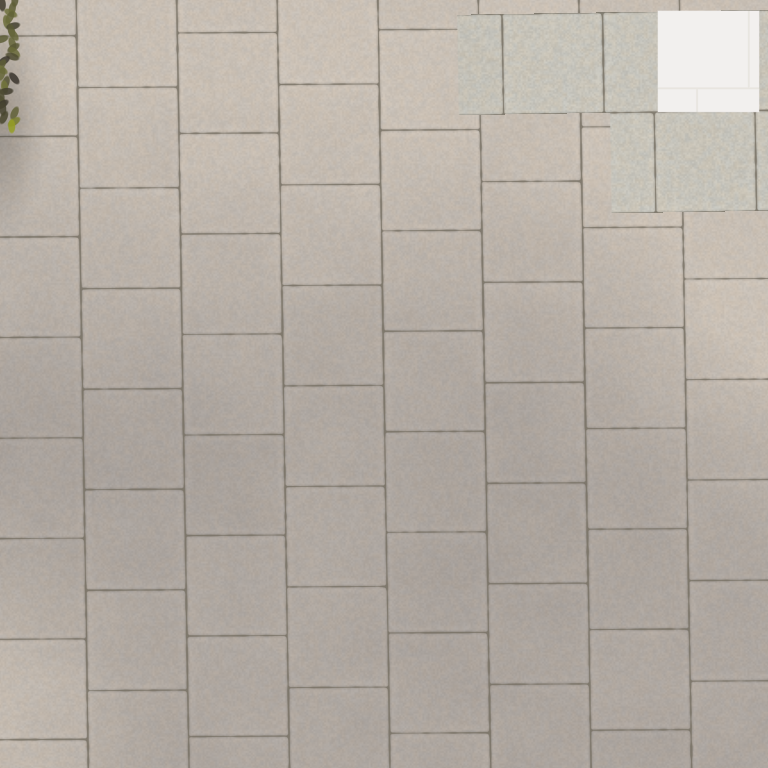
A Shadertoy shader for this texture:

```glsl
// Pale concrete paving: square slabs in slightly turned columns, every other one
// shifted by about half a slab, with thin worn joints and soft daylight. Lighter
// sample slabs and a white card lie at the upper right, a leafy plant at the left.
#define PITCH 0.1309
#define TILT 0.016
#define FIRST_COLUMN 0.1152
#define JOINT_HALF vec2(0.0011, 0.0008)
#define CORNER 0.0028
#define GRAIN 0.070
#define LEAVES 30
#define SHADE_COLOR vec3(0.648, 0.620, 0.597)
#define LIGHT_COLOR vec3(0.782, 0.746, 0.704)
#define JOINT_COLOR vec3(0.46, 0.435, 0.385)
#define SAMPLE_COLOR vec3(0.775, 0.762, 0.722)
#define CARD_COLOR vec3(0.95, 0.94, 0.935)

float hash(vec2 p) {
    vec3 q = fract(p.xyx * 0.1031);
    q += dot(q, q.yzx + 33.33);
    return fract((q.x + q.y) * q.z);
}

float noise(vec2 p) {
    vec2 i = floor(p), f = fract(p);
    f = f * f * (3.0 - 2.0 * f);
    return mix(mix(hash(i), hash(i + vec2(1, 0)), f.x),
               mix(hash(i + vec2(0, 1)), hash(i + vec2(1, 1)), f.x), f.y);
}

// Signed distance to a rounded box
float boxDistance(vec2 p, vec2 halfSize, float radius) {
    vec2 d = abs(p) - halfSize + radius;
    return length(max(d, 0.0)) + min(max(d.x, d.y), 0.0) - radius;
}

// Stone with worn edges; cell counts slabs, its fraction is the place in one
vec3 slab(vec3 stone, vec2 cell, vec2 p, float px) {
    vec2 id = floor(cell);
    vec2 local = (fract(cell) - 0.5) * PITCH;
    vec2 gap = JOINT_HALF * (0.75 + 0.5 * hash(id + 71.0));
    float d = boxDistance(local, 0.5 * PITCH - gap, CORNER);
    d += 0.0010 * (noise(p * 110.0) - 0.5);
    d += 0.0010 * smoothstep(0.007, 0.0, length(local - 0.5 * PITCH));
    stone *= 1.0 + 0.02 * (hash(id + 19.0) - 0.5);
    stone += 0.010 * smoothstep(-0.012, -0.004, d);
    stone *= 1.0 - 0.06 * smoothstep(-0.0035, 0.0, d);
    return mix(stone, JOINT_COLOR, 0.82 * smoothstep(-px, px, d));
}

// Daylight: bright along the top and right, a glow in the lower left corner
float daylight(vec2 p) {
    float top = smoothstep(0.36, 1.05, p.y + 0.1 * (p.x - 0.5));
    float right = 0.65 * smoothstep(0.72, 1.05, p.x) * smoothstep(0.25, 0.65, p.y);
    float corner = 0.6 * smoothstep(0.32, 0.0, length(p * vec2(1.3, 0.8)));
    float cloud = 0.22 * noise(p * 5.0 + 3.0) + 0.14 * noise(p * 19.0) + 0.02;
    return clamp(top + right + corner + cloud, 0.0, 1.03);
}

// Fine speckle in light and dark, with warm and cool flecks
vec3 speckle(vec2 p) {
    float grain = 0.7 * noise(p * 430.0) + 0.3 * noise(p * 190.0) - 0.5;
    float warmth = noise(p * 170.0 + 40.0) - 0.5;
    return GRAIN * grain + vec3(0.022, 0.0, -0.028) * warmth;
}

// White card with a faint drawn grid
vec3 addCard(vec3 color, vec2 p, float px) {
    const vec2 center = vec2(0.9225, 0.920);
    const float split = 0.885;
    float upright = abs(p.x - (p.y > split ? 0.975 : 0.9076));
    float line = smoothstep(0.0012 + px, 0.0012 - px, min(upright, abs(p.y - split)));
    vec3 card = mix(CARD_COLOR, vec3(0.89, 0.88, 0.85), 0.7 * line);
    return mix(color, card, smoothstep(px, -px, boxDistance(p - center, vec2(0.066), 0.0)));
}

// Scattered leaves hanging in from the left edge
vec3 addLeaves(vec3 color, vec2 p, float px) {
    for (int i = 0; i < LEAVES; i++) {
        float k = float(i);
        vec2 center = vec2(0.02 * hash(vec2(k, 1.0)), 1.0 - 0.17 * k / float(LEAVES));
        float angle = 6.2832 * hash(vec2(k, 3.0));
        float c = cos(angle), s = sin(angle);
        vec2 q = mat2(c, -s, s, c) * (p - center);
        float d = (length(q * vec2(1.0, 2.0)) - 0.009) * 0.6;
        vec3 leaf = mix(vec3(0.22, 0.20, 0.17), vec3(0.46, 0.47, 0.24), hash(vec2(k, 4.0)));
        leaf = mix(leaf, vec3(0.62, 0.66, 0.12), smoothstep(0.85, 0.83, center.y));
        color = mix(color, leaf, 0.85 * smoothstep(px, -px, d));
    }
    return color;
}

void mainImage(out vec4 fragColor, in vec2 fragCoord) {
    vec2 p = fragCoord / iResolution.y;
    float px = 0.85 / iResolution.y;
    vec2 q = vec2(p.x + TILT * p.y, p.y - TILT * p.x);
    vec3 grain = speckle(p);

    // Main paving: nearly level slabs that step up from column to column
    vec2 cell = vec2(q.x - FIRST_COLUMN, p.y - 0.006 * p.x) / PITCH;
    float column = floor(cell.x);
    cell.y -= 0.010 * column + (mod(column, 2.0) < 0.5 ? 0.763 : 0.291);
    vec3 stone = mix(SHADE_COLOR, LIGHT_COLOR, daylight(p)) * (1.0 + grain);
    vec3 color = slab(stone, cell, p, px);

    // Two rows of sample slabs, the lower one starting further right
    vec2 sampleCell = (q - vec2(0.6693, 0.7095)) / PITCH;
    float row = floor(sampleCell.y);
    float start = row < 0.5 ? 0.808 : 0.611;
    sampleCell.x += row < 0.5 ? 0.5 : 0.0;
    float inside = smoothstep(-px, px, q.x - start) * step(0.0, row) * step(row, 1.0);
    vec3 sampleStone = SAMPLE_COLOR * (1.0 + 1.4 * grain);
    color = mix(color, slab(sampleStone, sampleCell, p, px), inside);
    color = addCard(color, p, px);

    // Plant and its soft shadow
    float shadow = smoothstep(0.07, 0.0, length((p - vec2(0.0, 0.85)) * vec2(1.0, 0.4)));
    color = addLeaves(color * (1.0 - 0.2 * shadow), p, px);
    fragColor = vec4(color, 1.0);
}
```
